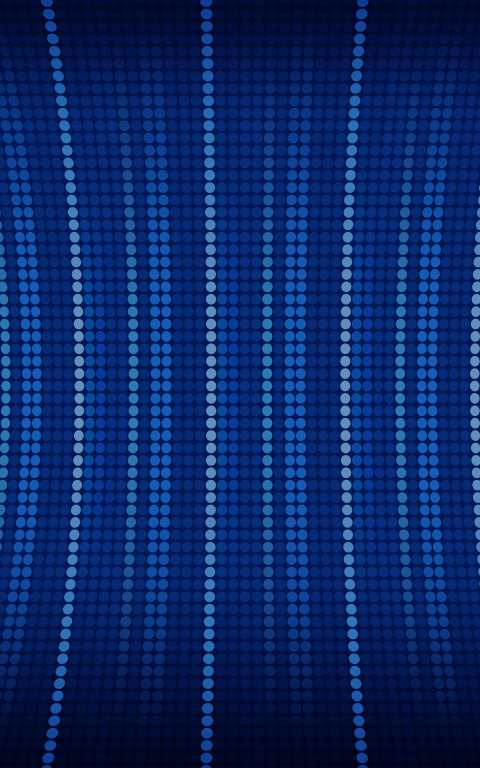
Give the GLSL for this background, as a Shadertoy shader.

```glsl
// A wall of blue dots with glowing vertical stripes that bow outward at the ends.
// The canvas is warped into a column/row lattice, each dot is an ellipse, and its
// colour comes from a stripe pattern repeating every twelve columns.

// Converts a horizontal position to a column coordinate; bow is zero at mid height.
float columnCoord(float x, float bow) {
    float m = (x - 0.44) * 42.97;
    float stretch = 1.0 + 0.19 * bow;
    float guess = (m + 0.45 * bow) / stretch;
    float s = (m + bow * (0.45 + 0.0017 * guess * guess)) / stretch;
    return s / (1.0 + 0.0007 * s - 0.00006 * s * s);
}

// Strength of a stripe that is full at mid height and fades between two heights.
float fade(float h, float start, float end) {
    return 1.0 - smoothstep(start, end, h);
}

vec3 stripeColor(float column, float h, vec3 dim) {
    float k = mod(column, 12.0);
    if (k < 0.5) {
        vec3 pale = mix(vec3(0.15, 0.44, 0.72), vec3(0.38, 0.56, 0.75), fade(h, 0.1, 0.8));
        return mix(vec3(0.04, 0.22, 0.57), pale, fade(h, 0.6, 1.08));
    }
    if (k < 2.5) {
        vec3 deep = k < 1.5 ? vec3(0.03, 0.29, 0.62) : vec3(0.03, 0.23, 0.60);
        return mix(dim, deep, fade(h, 0.1, 0.65));
    }
    if (k > 4.5 && k < 5.5)
        return mix(dim, vec3(0.17, 0.47, 0.70), fade(h, 0.1, 0.92));
    if (k > 6.5 && k < 8.5)
        return mix(dim, vec3(0.08, 0.36, 0.71), fade(h, 0.2, 0.98));
    return k < 4.5 ? dim * 1.06 : dim;
}

void mainImage(out vec4 fragColor, in vec2 fragCoord) {
    vec2 uv = fragCoord / iResolution.xy;
    float t = 2.0 * uv.y - 1.0;
    float h = abs(t);

    // Curved columns, straight rows
    vec2 grid = vec2(columnCoord(uv.x, t * t), (uv.y - 0.4974) * 61.94);
    vec2 id = floor(grid + 0.5);
    vec2 cell = grid - id;

    // Round dots with soft edges about one pixel wide
    float edge = 145.0 / iResolution.y;
    float dist = length(cell / vec2(0.455, 0.43));
    float dot01 = clamp((1.0 - dist) / edge + 0.5, 0.0, 1.0);

    // Dark bands at both ends, deeper at the bottom
    float light = mix(0.18, 1.0, smoothstep(-0.04, 0.27, uv.y));
    light *= mix(0.35, 1.0, smoothstep(0.0, 0.16, 1.0 - uv.y));
    light *= 1.0 - 0.1 * t * t;
    vec3 tint = pow(vec3(light), vec3(1.3, 1.2, 0.75));

    vec3 gap = vec3(0.008, 0.095, 0.335) * tint;
    float grain = fract(sin(dot(id, vec2(12.99, 78.23))) * 437.5);
    vec3 dim = vec3(0.025, 0.168, 0.465) * tint * (0.96 + 0.08 * grain);

    vec3 color = mix(gap, stripeColor(id.x, h, dim), dot01);
    fragColor = vec4(color, 1.0);
}
```
